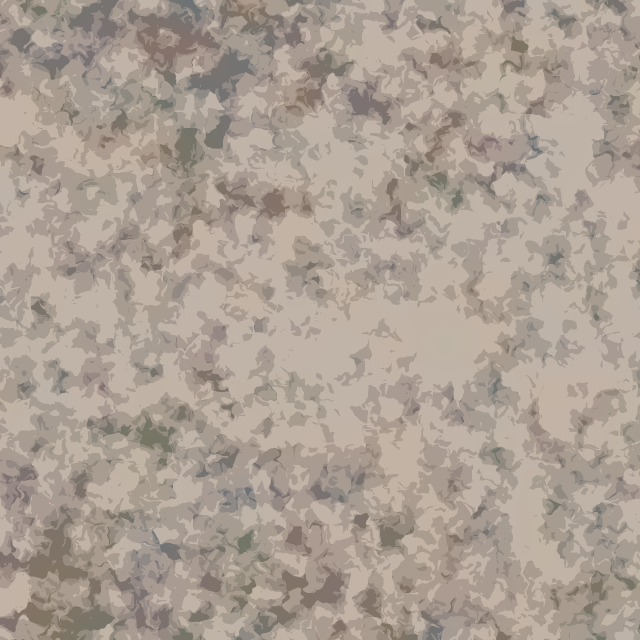
This texture is drawn by a Shadertoy shader. Its source:

```glsl
// Speckled beige stone: flat angular flakes in four warm grey tones

const vec3 PALE_BEIGE = vec3(0.755, 0.703, 0.653);
const vec3 MID_TAUPE  = vec3(0.660, 0.610, 0.567);
const vec3 DIM_TAUPE  = vec3(0.580, 0.540, 0.507);
const vec3 DARK_GREY  = vec3(0.480, 0.452, 0.422);

vec2 hash22(vec2 p) {
    vec3 q = fract(vec3(p.xyx) * vec3(0.1031, 0.1030, 0.0973));
    q += dot(q, q.yzx + 33.33);
    return fract((q.xx + q.yz) * q.zy);
}

// Value noise in two channels, each scaled to zero mean and unit deviation
vec2 noise2(vec2 p) {
    vec2 cell = floor(p);
    vec2 f = fract(p);
    f = f * f * (3.0 - 2.0 * f);
    vec2 low  = mix(hash22(cell), hash22(cell + vec2(1, 0)), f.x);
    vec2 high = mix(hash22(cell + vec2(0, 1)), hash22(cell + vec2(1, 1)), f.x);
    return (mix(low, high, f.y) - 0.5) / 0.2145;
}

// Random level of the nearest stretched, randomly turned flake (unit deviation)
float flakes(vec2 p, float stretch) {
    vec2 cell = floor(p);
    float nearest = 1e3;
    float level = 0.0;
    for (int y = -1; y <= 1; y++) {
        for (int x = -1; x <= 1; x++) {
            vec2 id = cell + vec2(x, y);
            vec2 shape = hash22(id + 57.0);
            vec2 d = p - id - 0.1 - 0.8 * hash22(id);
            float angle = 3.14159 * shape.x;
            vec2 axis = vec2(cos(angle), sin(angle));
            float along = dot(d, axis) / stretch;
            float across = dot(d, vec2(-axis.y, axis.x)) * stretch;
            float dist = along * along + across * across;
            if (dist < nearest) {
                nearest = dist;
                level = shape.y;
            }
        }
    }
    return (level - 0.5) / 0.2887;
}

// Bends straight flake borders into ragged ones
vec2 ragged(vec2 p, float coarse, float fine) {
    return p + coarse * noise2(p * 58.0 + 11.0) + fine * noise2(p * 135.0 + 29.0);
}

// Soft pale stain with an uneven rim
float stain(vec2 p, vec2 center, float radius) {
    vec2 d = (p - center) / radius;
    return exp(-dot(d, d) * dot(d, d));
}

// Overall lightness, close to a unit normal distribution
float stoneTone(vec2 p) {
    vec2 q = ragged(p, 0.0032, 0.0014);
    float tone = 0.60 * flakes(q * 40.0, 1.25);
    tone += 0.37 * flakes(q * 84.0 + 17.0, 1.25);
    tone += 0.54 * noise2(q * 31.0 + 5.0).x;
    tone += 0.20 * noise2(q * 105.0 + 71.0).y;
    tone += 0.25 * noise2(p * 10.0 + 43.0).x;
    tone += 0.16 * noise2(p * 4.0 + 91.0).y;
    // Dusky bands at top and bottom, a paler right side
    tone -= 0.36 * cos(6.28318 * p.y);
    tone += 0.35 * (p.x - 0.5);
    return tone + 2.4 * stain(q, vec2(0.69, 0.45), 0.055);
}

// Slow drift between greenish, bluish and rosy greys
vec3 mineralTint(vec2 p, float strength) {
    vec2 drift = noise2(p * 13.0 + 131.0);
    return strength * (drift.x * vec3(-0.9, 0.1, 0.2) + drift.y * vec3(0.2, 0.1, -0.7));
}

vec3 stoneColor(vec2 p) {
    float tone = stoneTone(p);
    vec3 color = DARK_GREY;
    float tint = 0.022;
    if (tone > -1.40) { color = DIM_TAUPE; tint = 0.014; }
    if (tone > -0.81) { color = MID_TAUPE; tint = 0.006; }
    if (tone > 0.37) { color = PALE_BEIGE; tint = 0.005; }
    return color + mineralTint(p, tint);
}

void mainImage(out vec4 fragColor, in vec2 fragCoord) {
    // Average a 2 by 2 grid of samples to smooth the flake borders
    vec3 color = vec3(0.0);
    for (int y = 0; y < 2; y++) {
        for (int x = 0; x < 2; x++) {
            vec2 offset = (vec2(x, y) - 0.5) * 0.5;
            color += stoneColor((fragCoord + offset) / iResolution.xy);
        }
    }
    fragColor = vec4(color / 4.0, 1.0);
}
```
